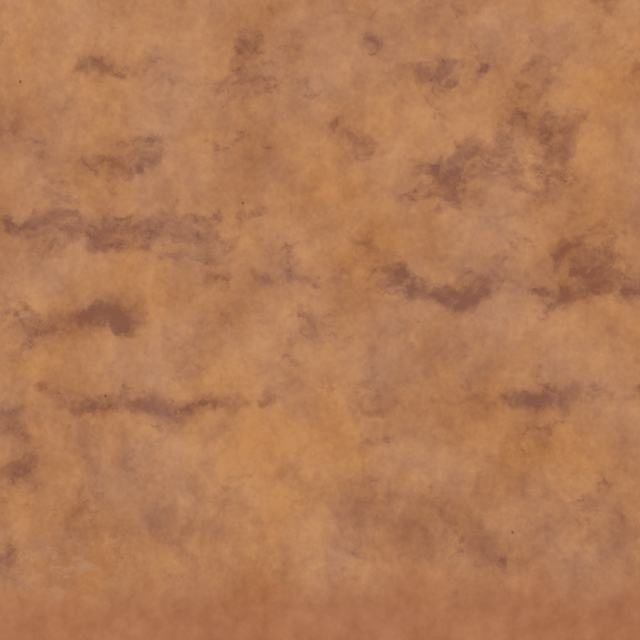
Write a WebGL 2 fragment shader that draws this texture.

```glsl
#version 300 es
precision highp float;

uniform vec2 u_resolution;
out vec4 fragColor;

// Palette
const vec3 STAIN_COLOR = vec3(0.555, 0.362, 0.280);
const vec3 CLAY_COLOR  = vec3(0.760, 0.540, 0.368);
const vec3 FOOT_COLOR  = vec3(0.655, 0.415, 0.288);
const vec3 SCUFF_COLOR = vec3(0.720, 0.550, 0.440);
const vec3 SPECK_COLOR = vec3(0.370, 0.230, 0.180);
const vec3 HUE_SHIFT   = vec3(0.004, 0.026, 0.060);

// Strengths and sizes
const float BASE_TONE     = 0.77;
const float CLOUD_AMOUNT  = 0.30;
const float MOTTLE_AMOUNT = 0.25;
const float STAIN_AMOUNT  = 0.78;
const float STREAK_AMOUNT = 0.27;
const float CHIP_AMOUNT   = 0.30;
const float DETAIL_AMOUNT = 0.15;
const float GRAIN_AMOUNT  = 0.12;
const float ROUGHNESS     = 0.60;
const float FOOT_HEIGHT   = 0.075;
const float SPECK_CELLS   = 14.0;
const float SPECK_RADIUS  = 0.0017;

// Damp zones: height, half thickness, centre x, half length
const int ZONE_COUNT = 11;
const vec4 ZONES[ZONE_COUNT] = vec4[](
    vec4(0.655, 0.034, 0.13, 0.22), vec4(0.500, 0.032, 0.16, 0.24),
    vec4(0.565, 0.021, 0.49, 0.22), vec4(0.545, 0.024, 0.80, 0.22),
    vec4(0.368, 0.018, 0.24, 0.20), vec4(0.372, 0.020, 0.80, 0.24),
    vec4(0.950, 0.030, 0.47, 0.13), vec4(0.755, 0.070, 0.78, 0.18),
    vec4(0.735, 0.042, 0.18, 0.08), vec4(0.605, 0.035, 0.87, 0.10),
    vec4(0.250, 0.120, 0.01, 0.05));

vec2 hash2(vec2 cell) {
    vec3 q = fract(cell.xyx * vec3(0.1031, 0.1030, 0.0973));
    q += dot(q, q.yzx + 33.33);
    return fract((q.xx + q.yz) * q.zy);
}

float cornerSlope(vec2 cell, vec2 offset) {
    float angle = 6.2832 * hash2(cell).x;
    return dot(vec2(cos(angle), sin(angle)), offset);
}

float gradientNoise(vec2 p) {
    vec2 i = floor(p), f = fract(p);
    vec2 w = f * f * f * (f * (f * 6.0 - 15.0) + 10.0);
    float low  = mix(cornerSlope(i, f), cornerSlope(i + vec2(1, 0), f - vec2(1, 0)), w.x);
    float high = mix(cornerSlope(i + vec2(0, 1), f - vec2(0, 1)),
                     cornerSlope(i + vec2(1, 1), f - vec2(1, 1)), w.x);
    return mix(low, high, w.y);
}

float fbm(vec2 p) {
    float sum = 0.0, amplitude = 1.0;
    for (int octave = 0; octave < 5; octave++) {
        sum += amplitude * gradientNoise(p);
        p = mat2(0.96, 0.28, -0.28, 0.96) * p * 2.03 + 17.3;
        amplitude *= ROUGHNESS;
    }
    return sum;
}

// Soft-edged ellipse with blunt left and right ends
float zoneMask(vec2 p, vec4 zone) {
    vec2 d = (p - zone.zx) / zone.wy;
    return exp(-d.x * d.x * d.x * d.x - d.y * d.y);
}

// Rare pinholes, one candidate per cell
float speckMask(vec2 p, float pixel) {
    vec2 cell = floor(p * SPECK_CELLS);
    vec2 centre = (cell + 0.2 + 0.6 * hash2(cell + 143.0)) / SPECK_CELLS;
    float d = length((p - centre) * vec2(1.0, 0.75));
    float present = step(0.96, hash2(cell + 71.0).x);
    return present * (1.0 - smoothstep(SPECK_RADIUS - pixel, SPECK_RADIUS + pixel, d));
}

void main() {
    vec2 p = gl_FragCoord.xy / u_resolution.y;
    float pixel = 1.0 / u_resolution.y;

    // Wavy, ragged domain for the damp zones
    vec2 warped = p + vec2(0.035, 0.026) * vec2(fbm(p * 8.0 + 5.0), fbm(p * vec2(9.0, 6.0) + 31.0));
    float damp = 0.0;
    for (int i = 0; i < ZONE_COUNT; i++) damp = max(damp, zoneMask(warped, ZONES[i]));

    // Broad clouds, mottling and broken stains
    float upper = smoothstep(0.35, 0.55, p.y);
    float clouds = fbm(p * vec2(3.5, 4.5) + 3.0);
    float mottle = fbm(p * vec2(14.0, 13.0) + 47.0);
    float blotch = fbm(warped * vec2(9.0, 12.0) + 90.0);
    float stain = smoothstep(0.12, 1.05, damp * 0.52 + blotch * mix(0.65, 0.90, upper));

    // Vertical runs below the lowest damp line
    float runs = fbm(vec2(warped.x * 11.0, p.y * 4.0) + 60.0);
    float runZone = smoothstep(0.05, 0.14, p.y) * (1.0 - smoothstep(0.28, 0.42, p.y));
    float streak = smoothstep(-0.05, 0.75, runs) * runZone;

    // Small crisp chips near stains, and fine plaster detail
    float chipField = fbm(p * vec2(30.0, 34.0) + 11.0);
    float chips = smoothstep(0.22, 0.55, chipField) * smoothstep(-0.15, 0.6, blotch + 0.5 * damp);
    float detail = fbm(p * vec2(44.0, 38.0) + 77.0);
    float grain = gradientNoise(p * 100.0) + 0.7 * gradientNoise(p * 190.0 + 9.0);

    float tone = BASE_TONE + CLOUD_AMOUNT * clouds + MOTTLE_AMOUNT * mottle
               + DETAIL_AMOUNT * detail + GRAIN_AMOUNT * grain
               - STAIN_AMOUNT * stain - STREAK_AMOUNT * streak - CHIP_AMOUNT * chips;
    vec3 color = mix(STAIN_COLOR, CLAY_COLOR, clamp(tone, -0.05, 1.05));
    color += HUE_SHIFT * fbm(p * vec2(6.0, 5.0) + 130.0);

    // Redder foot of the wall
    float footEdge = FOOT_HEIGHT + 0.035 * runs + 0.02 * mottle;
    float foot = 1.0 - smoothstep(-0.035, 0.04, p.y - footEdge);
    color = mix(color, FOOT_COLOR + 0.05 * mottle + 0.025 * detail, 0.68 * foot);

    // Pale scuffs and pinholes
    float scuffZone = max(zoneMask(p, vec4(0.105, 0.045, 0.09, 0.10)), zoneMask(p, vec4(0.505, 0.014, 0.02, 0.04)));
    float scuff = scuffZone * smoothstep(0.0, 0.45, fbm(p * vec2(28.0, 40.0) + 21.0));
    color = mix(color, SCUFF_COLOR, 0.6 * scuff);
    color = mix(color, SPECK_COLOR, 0.6 * speckMask(p, pixel));

    fragColor = vec4(color, 1.0);
}
```
